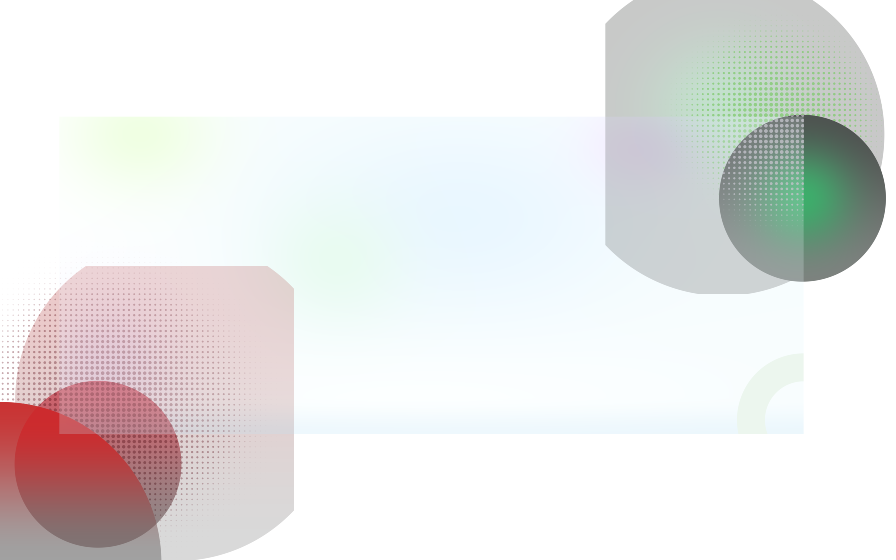
Write a Shadertoy shader that draws this background.

```glsl
#define DISC_RADIUS 0.2883
#define SMALL_RADIUS 0.149
#define GREY_CENTER vec2(1.291, 0.760)
#define DARK_CENTER vec2(1.433, 0.646)
#define PINK_CENTER vec2(0.3154, 0.2865)
#define RED_CENTER vec2(0.175, 0.171)
#define CORNER_CENTER vec2(0.0, -0.006)
#define PANEL_MIN vec2(0.106, 0.225)
#define PANEL_MAX vec2(1.435, 0.7917)
#define PANEL_VEIL 0.23
#define DOT_PITCH 0.0094

// Antialiased coverage of a signed distance
float fill(float d) {
    float pixel = 1.0 / iResolution.y;
    return 1.0 - smoothstep(-0.5 * pixel, 0.5 * pixel, d);
}

float disc(vec2 p, vec2 center, float radius) {
    return length(p - center) - radius;
}

float box(vec2 p, vec2 low, vec2 high) {
    vec2 d = max(low - p, p - high);
    return max(d.x, d.y);
}

// Soft elliptical glow, 1 at its center
float glow(vec2 p, vec2 center, vec2 size) {
    vec2 q = (p - center) / size;
    return exp(-dot(q, q));
}

// Halftone grid whose dots shrink with the given strength
float halftone(vec2 p, float strength) {
    vec2 cell = (fract(p / DOT_PITCH) - 0.5) * DOT_PITCH;
    float radius = DOT_PITCH * 0.36 * sqrt(strength);
    float pixel = 1.0 / iResolution.y;
    return smoothstep(0.5 * pixel, -0.5 * pixel, length(cell) - radius)
         * smoothstep(0.02, 0.25, strength);
}

// Pale wash of the panel, used as a multiplier
vec3 panelTint(vec2 p) {
    vec3 tint = mix(vec3(0.995, 1.0, 1.0), vec3(0.96, 0.988, 0.996),
                    smoothstep(0.1, 0.55, p.x) * 0.7);
    tint = mix(tint, vec3(0.99, 1.0, 1.0), glow(p, vec2(0.76, 0.30), vec2(0.50, 0.11)));
    tint = mix(tint, vec3(0.905, 0.963, 1.0), glow(p, vec2(0.82, 0.61), vec2(0.30, 0.17)) * 0.85);
    tint = mix(tint, vec3(0.905, 0.985, 0.93), glow(p, vec2(0.60, 0.535), vec2(0.12, 0.11)) * 0.8);
    tint = mix(tint, vec3(0.94, 1.0, 0.89), glow(p, vec2(0.25, 0.76), vec2(0.13, 0.10)));
    tint = mix(tint, vec3(0.96, 0.91, 1.0), glow(p, vec2(1.16, 0.74), vec2(0.11, 0.08)) * 0.9);
    tint = mix(tint, vec3(0.95, 0.92, 1.0), glow(p, vec2(0.19, 0.35), vec2(0.12, 0.13)) * 0.7);
    tint *= 1.0 - vec3(0.05, 0.025, 0.008) * smoothstep(0.29, 0.225, p.y);

    // Ring cut off by the panel corner
    float ring = abs(length(p - vec2(1.435, 0.25)) - 0.094) - 0.025;
    return mix(tint, vec3(0.925, 0.965, 0.935), fill(ring));
}

void mainImage(out vec4 fragColor, in vec2 fragCoord) {
    vec2 p = fragCoord / iResolution.y;
    p.x += 0.5 * (1.6 - iResolution.x / iResolution.y);
    vec3 color = vec3(1.0);

    // Cropped grey disc with a green haze
    float grey = fill(max(disc(p, GREY_CENTER, DISC_RADIUS),
                          max(1.081 - p.x, 0.475 - p.y)));
    vec3 greyColor = mix(vec3(0.785), vec3(0.76, 0.90, 0.81),
                         glow(p, vec2(1.285, 0.81), vec2(0.13, 0.12)) * 0.85);
    color = mix(color, greyColor, grey);
    float greenDots = halftone(p, glow(p, vec2(1.39, 0.79), vec2(0.12, 0.11)));
    color = mix(color, vec3(0.50, 0.79, 0.43), greenDots * grey * 0.75);

    // Dark disc with a green core
    float dark = fill(disc(p, DARK_CENTER, SMALL_RADIUS));
    vec3 darkColor = vec3(mix(0.50, 0.31, smoothstep(0.50, 0.79, p.y)));
    darkColor = mix(darkColor, vec3(0.24, 0.68, 0.42),
                    glow(p, DARK_CENTER, vec2(0.085)));
    color = mix(color, darkColor, dark);
    float paleDots = halftone(p, glow(p, vec2(1.39, 0.75), vec2(0.10, 0.10)));
    color = mix(color, vec3(0.72, 0.70, 0.73),
                paleDots * dark * step(p.x, PANEL_MAX.x) * 0.8);

    // Cropped pink disc fading to grey
    float pink = fill(max(disc(p, PINK_CENTER, DISC_RADIUS),
                          max(p.x - 0.525, p.y - 0.525)));
    vec3 pinkColor = mix(vec3(0.85), vec3(0.92, 0.79, 0.79),
                         smoothstep(0.02, 0.48, p.y));
    color = mix(color, pinkColor, pink);

    // Red corner disc and small red disc, darker where they cross
    float corner = fill(disc(p, CORNER_CENTER, DISC_RADIUS));
    float small = fill(disc(p, RED_CENTER, SMALL_RADIUS));
    vec3 cornerColor = mix(vec3(0.63), vec3(0.79, 0.20, 0.20),
                           smoothstep(0.0, 0.29, p.y));
    vec3 smallColor = mix(vec3(0.56, 0.53, 0.53), vec3(0.80, 0.38, 0.42),
                          smoothstep(0.03, 0.32, p.y));
    vec3 crossColor = mix(vec3(0.50, 0.45, 0.45), vec3(0.80, 0.17, 0.18),
                          smoothstep(0.02, 0.25, p.y));
    color = mix(color, cornerColor, corner);
    color = mix(color, mix(smallColor, crossColor, corner), small);

    // Red-grey halftone over the lower left
    float redDots = halftone(p, glow(p, vec2(0.20, 0.28), vec2(0.17, 0.16)));
    color *= 1.0 - vec3(0.22, 0.34, 0.32) * redDots * (1.0 - corner);

    // Translucent panel on top
    float panel = fill(box(p, PANEL_MIN, PANEL_MAX));
    vec3 veiled = mix(color, vec3(1.0), PANEL_VEIL) * panelTint(p);
    color = mix(color, veiled, panel);

    fragColor = vec4(color, 1.0);
}
```
